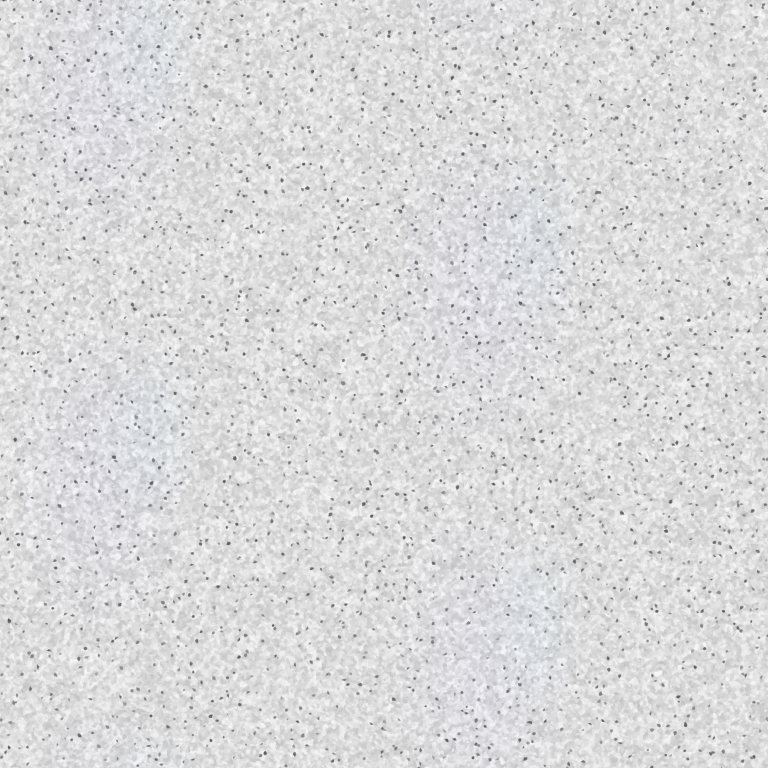
Write a three.js fragment shader that draws this texture.

```glsl
// Pale speckled vinyl: soft grey flakes packed edge to edge, sparse white chips
// and small slate specks on top, with faint cool patches in a half-drop repeat.
// Flakes are a smoothed, stretched Voronoi; chips are scattered on jittered grids.

varying vec2 vUv;

const float BASE_TONE = 0.865;
const float FLAKE_CELLS = 165.0;      // flakes across the canvas
const float FLAKE_CONTRAST = 0.112;
const float GRAIN_CELLS = 240.0;      // finer grain across the canvas
const float GRAIN_CONTRAST = 0.105;
const float FLAKE_SHARPNESS = 9.0;

const float SPECK_CELLS = 54.0;
const float SPECK_CHANCE = 0.42;      // per cell, in each of two layers
const vec2 SPECK_SIZE = vec2(0.0017, 0.0025);
const vec3 SPECK_DARK = vec3(0.36, 0.36, 0.38);
const vec3 SPECK_LIGHT = vec3(0.65, 0.65, 0.68);

const float CHIP_CELLS = 78.0;
const float CHIP_CHANCE = 0.5;
const vec2 CHIP_SIZE = vec2(0.0014, 0.0028);
const vec3 CHIP_WHITE = vec3(0.955, 0.955, 0.96);
const float CHIP_OPACITY = 0.75;
const float EDGE = 0.0010;            // half width of a soft edge

const float PATCH_PERIOD = 0.5;
const vec3 LAVENDER_SHIFT = vec3(-0.007, -0.005, 0.012);
const vec3 CYAN_SHIFT = vec3(-0.014, 0.002, 0.006);

// Three random values from a cell and a seed, without sine.
vec3 hash3(vec2 cell, float seed) {
  vec3 p = fract(vec3(cell.xyx + seed * 17.0) * vec3(0.1031, 0.1030, 0.0973));
  p += dot(p, p.yxz + 33.33);
  return fract((p.xxy + p.yzz) * p.zyx);
}

vec2 rotate(vec2 p, float angle) {
  float c = cos(angle), s = sin(angle);
  return vec2(c * p.x - s * p.y, s * p.x + c * p.y);
}

// Blended random tone of the nearest flakes, each stretched its own way.
float flakeTone(vec2 p, float seed) {
  vec2 home = floor(p);
  float sum = 0.0, total = 0.0;
  for (int y = -1; y <= 1; y++) {
    for (int x = -1; x <= 1; x++) {
      vec2 cell = home + vec2(float(x), float(y));
      vec3 place = hash3(cell, seed);
      vec3 look = hash3(cell, seed + 5.0);
      vec2 d = rotate(p - cell - place.xy, place.z * 6.2832);
      d *= vec2(1.0 + 0.6 * look.x, 1.0 - 0.35 * look.x);
      float weight = exp(-FLAKE_SHARPNESS * dot(d, d)) + 0.00001;
      sum += weight * look.y;
      total += weight;
    }
  }
  return sum / total;
}

// Scattered angular chips: x is coverage, y is a random shade.
vec2 scatterChips(vec2 uv, float cells, float chance, vec2 size, float seed) {
  vec2 home = floor(uv * cells);
  vec2 result = vec2(0.0);
  for (int y = -1; y <= 1; y++) {
    for (int x = -1; x <= 1; x++) {
      vec2 cell = home + vec2(float(x), float(y));
      vec3 place = hash3(cell, seed);
      vec3 look = hash3(cell, seed + 5.0);
      vec2 d = rotate(uv - (cell + place.xy) / cells, look.x * 6.2832);
      vec2 radii = size * mix(vec2(0.55), vec2(1.3), vec2(look.y, fract(look.y * 7.0)));
      float dist = (length(d / radii) - 1.0) * min(radii.x, radii.y);
      // A slanted cut makes one side of the oval straight.
      dist = max(dist, dot(d, vec2(0.6, 0.8)) - radii.x * 0.8);
      float cover = 1.0 - smoothstep(-EDGE, EDGE, dist);
      cover *= step(place.z, chance);
      if (cover > result.x) result = vec2(cover, look.z);
    }
  }
  return result;
}

// Soft round patch inside a wrapping unit tile.
float softPatch(vec2 tile, vec2 center, vec2 radius) {
  vec2 d = abs(fract(tile - center + 0.5) - 0.5) / radius;
  return 1.0 - smoothstep(0.2, 1.0, length(d));
}

vec3 patchTint(vec2 uv) {
  float column = floor(uv.x / PATCH_PERIOD);
  float drop = 0.5 * mod(column, 2.0);
  vec2 tile = fract(uv / PATCH_PERIOD + vec2(0.0, drop));
  return LAVENDER_SHIFT * softPatch(tile, vec2(0.26, 0.76), vec2(0.26, 0.46))
       + CYAN_SHIFT * softPatch(tile, vec2(0.40, 0.88), vec2(0.14, 0.24));
}

void main() {
  // Mottled ground
  float tone = BASE_TONE;
  tone += FLAKE_CONTRAST * (flakeTone(vUv * FLAKE_CELLS, 1.0) - 0.5);
  tone += GRAIN_CONTRAST * (flakeTone(vUv * GRAIN_CELLS, 2.0) - 0.5);
  vec3 color = vec3(tone, tone - 0.001, tone + 0.002) + patchTint(vUv);

  // White chips, then two layers of dark specks
  vec2 chip = scatterChips(vUv, CHIP_CELLS, CHIP_CHANCE, CHIP_SIZE, 3.0);
  color = mix(color, CHIP_WHITE, chip.x * CHIP_OPACITY);
  for (int i = 0; i < 2; i++) {
    float layer = float(i);
    vec2 speck = scatterChips(vUv + 0.37 * layer, SPECK_CELLS, SPECK_CHANCE, SPECK_SIZE, 11.0 + layer * 9.0);
    color = mix(color, mix(SPECK_DARK, SPECK_LIGHT, speck.y), speck.x);
  }
  gl_FragColor = vec4(color, 1.0);
}
```
